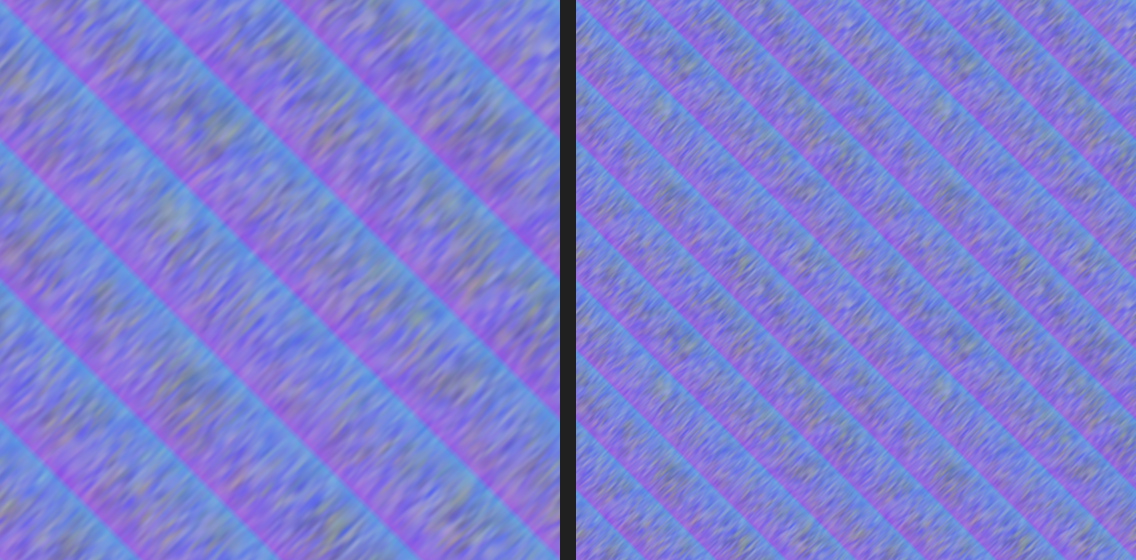
Left: one tile. Right: repeated 2 by 2.
A Shadertoy shader for this texture map:

```glsl
// Integer hash of a lattice cell, returned in 0..1
float hash(ivec2 cell, int seed) {
    uint h = uint(cell.x) * 374761393u + uint(cell.y) * 668265263u + uint(seed) * 974711u;
    h = (h ^ (h >> 13)) * 1274126177u;
    h = (h ^ (h >> 15)) * 2246822519u;
    return float((h ^ (h >> 16)) >> 8) / 16777216.0;
}

// Diagonal lattice wrap: steps (+n, +m) and (+n, -m) return to the same cell
float latticeValue(vec2 cell, vec2 count, int seed) {
    float turns = floor((cell.y + 0.5) / count.y);
    cell -= turns * count;
    cell.x = mod(cell.x + 0.5, 2.0 * count.x);
    return hash(ivec2(floor(cell.x), cell.y + 0.5), seed);
}

float wrappedNoise(vec2 diagonal, vec2 count, int seed) {
    vec2 p = diagonal * count;
    vec2 cell = floor(p);
    vec2 f = p - cell;
    f = f * f * (3.0 - 2.0 * f);
    float low = mix(latticeValue(cell, count, seed),
                    latticeValue(cell + vec2(1, 0), count, seed), f.x);
    float high = mix(latticeValue(cell + vec2(0, 1), count, seed),
                     latticeValue(cell + vec2(1, 1), count, seed), f.x);
    return mix(low, high, f.y);
}

// Long thin fibres, two sizes blended
float fibres(vec2 diagonal, int seed) {
    return 0.55 * wrappedNoise(diagonal, vec2(18, 71), seed)
         + 0.45 * wrappedNoise(diagonal, vec2(27, 103), seed + 1);
}

void mainImage(out vec4 fragColor, in vec2 fragCoord) {
    vec2 uv = fragCoord / iResolution.xy;
    vec2 diagonal = vec2(uv.x + uv.y, uv.x - uv.y);

    // Four bands per side, each bending from violet to cyan
    float across = fract(diagonal.x * 4.0);
    float side = 1.0 - 2.0 * across;
    float bend = side * side;
    float middle = 1.0 - bend;
    float seam = smoothstep(0.0, 0.04, min(across, 1.0 - across));
    float tilt = seam * side * (0.07 + 0.065 * bend * bend * bend);

    // Fibres run straight across the bands with a faint waver
    vec2 strand = diagonal;
    strand.y += 0.008 * (wrappedNoise(diagonal, vec2(11, 13), 3) - 0.5);
    float ridge = fibres(strand, 11) - 0.5;
    float twist = fibres(strand, 23) - 0.5;
    float patches = wrappedNoise(diagonal, vec2(9, 14), 31);
    float wear = smoothstep(0.3, 0.9, mix(patches, fibres(strand, 41), 0.6));

    tilt += 0.055 * twist;
    float lift = ridge * mix(0.13, 0.27, middle);
    float blue = 0.885 - middle * (0.01 + 0.25 * wear) - 0.1 * ridge * middle;
    fragColor = vec4(0.496 + tilt + lift, 0.5 - tilt + lift, blue, 1.0);
}
```
